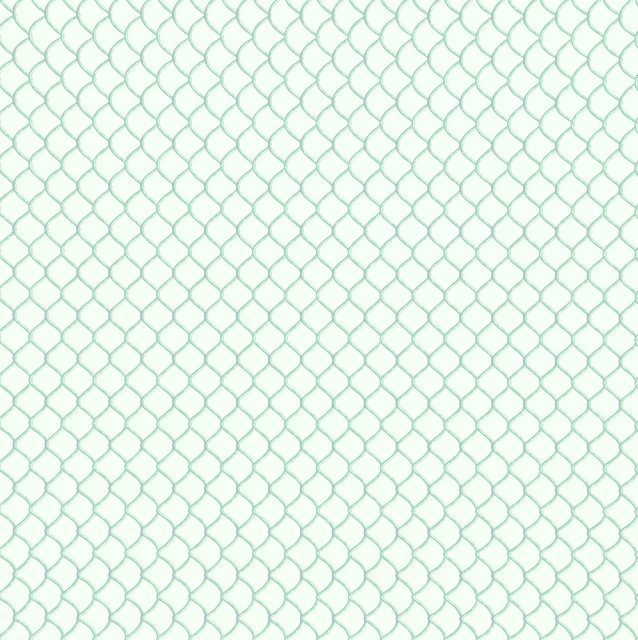
A Shadertoy shader for this pattern:

```glsl
#define COLUMNS 20.0              // knots across the canvas width
#define PITCH 0.0675              // height of one coil turn
#define KNOT vec2(0.0230, 0.6414) // position of one knot
#define HALF_WIDTH 0.0025         // half thickness of the wire
#define OVERLAP 1.05              // how far neighbouring coils interlock
#define TILT vec2(-0.28, -0.62)   // change of view angle across the canvas
#define WEAR 0.75                 // strength of the broken highlight
#define PAPER vec3(0.963, 1.0, 0.963)
#define STEEL vec3(0.675, 0.815, 0.775)
#define GREEN vec3(0.755, 0.945, 0.790)
#define VIOLET vec3(0.690, 0.730, 0.815)

const float TAU = 6.2831853;

float hash(vec2 p) {
    vec3 q = fract(p.xyx * 0.1031);
    q += dot(q, q.yzx + 33.33);
    return fract((q.x + q.y) * q.z);
}

// Smooth one-dimensional noise along a wire
float wireNoise(float along, float wire) {
    float cell = floor(along), f = fract(along);
    f *= f * (3.0 - 2.0 * f);
    return mix(hash(vec2(cell, wire)), hash(vec2(cell + 1.0, wire)), f);
}

// Projected helix: the view angle skews its round turns
vec2 coil(float t, vec2 view, float radius) {
    return vec2(radius * (cos(t) + view.x * sin(t)),
                PITCH / TAU * (t + view.y * sin(t)));
}

vec2 coilTangent(float t, vec2 view, float radius) {
    return vec2(radius * (view.x * cos(t) - sin(t)),
                PITCH / TAU * (1.0 + view.y * cos(t)));
}

// Coil parameter nearest to p
float nearestTurn(vec2 p, vec2 view, float radius) {
    float target = TAU * p.y / PITCH, t = target;
    for (int i = 0; i < 4; i++)
        t -= (t + view.y * sin(t) - target) / (1.0 + view.y * cos(t));
    for (int i = 0; i < 5; i++) {
        vec2 tangent = coilTangent(t, view, radius);
        t += 0.6 * dot(p - coil(t, view, radius), tangent) / dot(tangent, tangent);
    }
    return t;
}

// Across the wire: steel on the left, a worn pale gap, green on the right
vec3 wireColor(float side, float soft, float wear, float knot) {
    vec3 dark = mix(STEEL, VIOLET, knot);
    vec3 color = mix(dark, GREEN, smoothstep(-soft, soft, side - 0.05));
    float gap = 1.0 - smoothstep(0.1, 0.1 + soft, abs(side - 0.2));
    return mix(color, PAPER, gap * wear * (1.0 - knot));
}

void mainImage(out vec4 fragColor, in vec2 fragCoord) {
    float pixel = 1.0 / iResolution.x;
    vec2 p = fragCoord * pixel;
    vec2 view = TILT * (2.0 * fragCoord / iResolution.xy - 1.0);
    float spacing = 0.5 / COLUMNS;
    float radius = 0.5 * spacing * OVERLAP;
    vec2 q = p - KNOT;
    float column = floor(q.x / spacing);
    vec3 color = PAPER;

    // Neighbouring coils, alternately shifted by half a turn
    for (int i = -1; i <= 1; i++) {
        float wire = column + float(i);
        float shift = 0.5 * (1.0 - mod(wire, 2.0));
        vec2 local = q - vec2((wire + 0.5) * spacing, shift * PITCH);
        float t = nearestTurn(local, view, radius);
        vec2 offset = local - coil(t, view, radius);
        vec2 tangent = normalize(coilTangent(t, view, radius));

        // Slight unevenness and broken highlights along the wire
        float grain = wireNoise(t * 2.5 + 200.0, wire + 7.0);
        float halfWidth = HALF_WIDTH * mix(0.88, 1.08, grain);
        float wear = WEAR * smoothstep(0.25, 0.7, wireNoise(t * 4.0 + 300.0, wire + 61.0));

        // Violet shade where coils hook together at a knot
        float phase = t + TAU * shift - atan(view.x);
        float knot = smoothstep(0.72, 0.95, cos(phase));

        float side = dot(offset, vec2(tangent.y, -tangent.x)) / halfWidth;
        float soft = 0.6 * pixel / halfWidth;
        float cover = 1.0 - smoothstep(-0.6, 0.6, (length(offset) - halfWidth) / pixel);
        color = mix(color, wireColor(side, soft, wear, knot), cover);
    }
    fragColor = vec4(color, 1.0);
}
```
